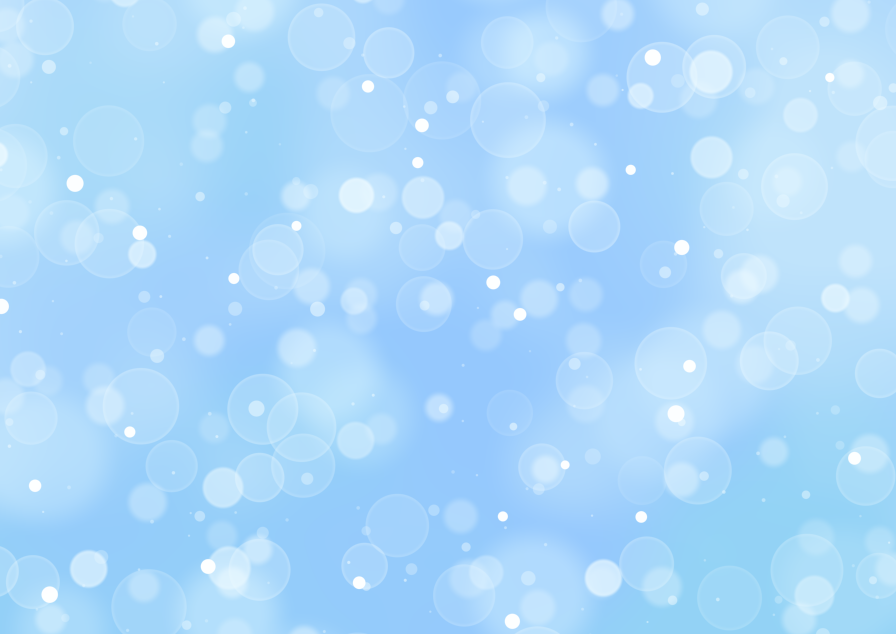
Give the GLSL for this background, as a Shadertoy shader.

```glsl
// Three random values per cell and seed
vec3 hash3(vec2 cell, float seed) {
    vec3 q = fract(vec3(cell, seed) * vec3(0.1031, 0.1030, 0.0973));
    q += dot(q, q.yxz + 33.33);
    return fract((q.xxy + q.yxx) * q.zyx);
}

float valueNoise(vec2 p, float seed) {
    vec2 cell = floor(p);
    vec2 f = fract(p);
    f = f * f * (3.0 - 2.0 * f);
    float low = mix(hash3(cell, seed).x, hash3(cell + vec2(1, 0), seed).x, f.x);
    float high = mix(hash3(cell + vec2(0, 1), seed).x, hash3(cell + vec2(1, 1), seed).x, f.x);
    return mix(low, high, f.y);
}

float cloud(vec2 p, float seed) {
    return 0.7 * valueNoise(p, seed) + 0.3 * valueNoise(p * 2.1 + 5.3, seed + 1.0);
}

// Disc of given radius with a blurred edge and an optional brighter rim
float disc(float dist, float radius, float blur, float rim) {
    float body = 1.0 - smoothstep(radius - blur, radius + blur, dist);
    float edge = smoothstep(radius - 0.005 - blur, radius - blur, dist);
    return body * (1.0 + rim * edge);
}

// Combined opacity of discs scattered over a jittered grid
float scatter(vec2 p, float size, float density, vec2 radii, float blur,
              vec2 opacity, float rim, float seed) {
    vec2 home = floor(p / size);
    float clearness = 1.0;
    for (int y = -1; y <= 1; y++) {
        for (int x = -1; x <= 1; x++) {
            vec2 cell = home + vec2(x, y);
            vec3 place = hash3(cell, seed);
            vec3 look = hash3(cell, seed + 19.0);
            float radius = mix(radii.x, radii.y, look.x);
            float alpha = mix(opacity.x, opacity.y, look.y) * step(place.z, density);
            float dist = length(p - (cell + place.xy) * size);
            clearness *= 1.0 - alpha * disc(dist, radius, blur, rim);
        }
    }
    return 1.0 - clearness;
}

// Soft sky: blue and cyan drifts, paler towards the upper corners
vec3 sky(vec2 p, float aspect) {
    vec3 blue = vec3(0.585, 0.785, 0.992);
    vec3 cyan = vec3(0.575, 0.825, 0.962);
    vec3 pale = vec3(0.75, 0.89, 0.985);
    float drift = cloud(p * 2.4, 3.0) + 0.35 * (0.5 - p.y);
    vec3 color = mix(blue, cyan, smoothstep(0.25, 0.75, drift));
    float leftGlow = 1.0 - smoothstep(0.0, 0.5, length((p - vec2(0.0, 0.75)) * vec2(1.0, 0.8)));
    float rightGlow = 1.0 - smoothstep(0.0, 0.75, length(p - vec2(aspect, 0.85)));
    float haze = 0.6 * smoothstep(0.4, 0.85, cloud(p * 3.2, 8.0));
    return mix(color, pale, clamp(haze + 0.55 * leftGlow + 0.65 * rightGlow, 0.0, 1.0));
}

void mainImage(out vec4 fragColor, in vec2 fragCoord) {
    vec2 p = fragCoord / iResolution.y;
    float aspect = iResolution.x / iResolution.y;
    float sharp = max(0.0012, 0.75 / iResolution.y);
    vec3 paleBlue = vec3(0.84, 0.95, 1.0);
    vec3 frost = vec3(0.93, 0.98, 1.0);
    vec3 white = vec3(0.995, 1.0, 1.0);

    vec3 color = sky(p, aspect);

    // Large out-of-focus glows
    color = mix(color, paleBlue, scatter(p, 0.27, 0.75, vec2(0.06, 0.10), 0.03, vec2(0.2, 0.55), 0.0, 11.0));

    // Translucent rimmed bubbles
    color = mix(color, frost, scatter(p, 0.15, 0.85, vec2(0.036, 0.062), sharp, vec2(0.08, 0.24), 0.65, 23.0));

    // Blurred medium discs
    color = mix(color, frost, scatter(p, 0.13, 0.8, vec2(0.021, 0.031), 0.007, vec2(0.2, 0.5), 0.0, 37.0));

    // Brighter, sharper discs
    color = mix(color, frost, scatter(p, 0.21, 0.6, vec2(0.02, 0.034), 0.003, vec2(0.3, 0.75), 0.1, 41.0));

    // Small discs and fine specks
    color = mix(color, frost, scatter(p, 0.12, 0.7, vec2(0.006, 0.013), sharp, vec2(0.25, 0.6), 0.0, 53.0));
    color = mix(color, frost, scatter(p, 0.08, 0.5, vec2(0.0015, 0.003), sharp, vec2(0.25, 0.6), 0.0, 67.0));

    // Crisp white dots
    color = mix(color, white, scatter(p, 0.2, 0.75, vec2(0.007, 0.0135), sharp, vec2(0.97, 1.0), 0.0, 79.0));

    fragColor = vec4(color, 1.0);
}
```
